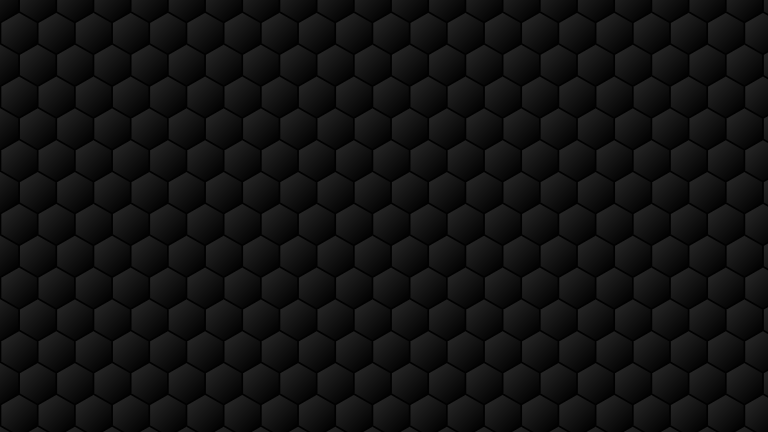
A WebGL 2 fragment shader for this pattern:

```glsl
#version 300 es
precision highp float;
// Dark honeycomb of hexagonal tiles, each shaded from upper left to lower right.

uniform vec2 u_resolution;
out vec4 fragColor;

// Lengths in canvas heights
const float TILE_WIDTH = 0.0861;             // spacing of tiles along a row
const float ROW_PITCH = 0.0737;              // spacing of rows
const vec2 FIRST_CENTER = vec2(0.0442, 0.0389);

// Lengths in tile widths
const float GAP = 0.046;                     // groove between neighbours
const float SHADE_REACH = 0.56;              // half length of the gradient

const vec2 SHADE_DIR = vec2(0.7071, -0.7071);
const vec3 GROOVE_COLOR = vec3(0.003);
const vec3 LIGHT_COLOR = vec3(0.147);
const vec3 DARK_COLOR = vec3(0.002);

const float HALF_SQRT3 = 0.8660254;
const vec2 LATTICE = vec2(1.0, 2.0 * HALF_SQRT3);

// Offset from the nearest centre of a honeycomb of unit-wide cells
vec2 hexLocal(vec2 p) {
    vec2 a = p - LATTICE * round(p / LATTICE);
    vec2 s = p - 0.5 * LATTICE;
    vec2 b = s - LATTICE * round(s / LATTICE);
    return dot(a, a) < dot(b, b) ? a : b;
}

// Signed distance to a hexagon with a vertex on top
float hexDistance(vec2 p, float inradius) {
    p = abs(p);
    return max(p.x, dot(p, vec2(0.5, HALF_SQRT3))) - inradius;
}

void main() {
    vec2 uv = gl_FragCoord.xy / u_resolution.y;
    vec2 p = (uv - FIRST_CENTER) / vec2(TILE_WIDTH, ROW_PITCH / HALF_SQRT3);
    float pixel = 1.0 / (u_resolution.y * TILE_WIDTH);

    vec2 q = hexLocal(p);

    // Diagonal shading across the tile face
    float shade = clamp(0.5 + 0.5 * dot(q, SHADE_DIR) / SHADE_REACH, 0.0, 1.0);
    vec3 face = mix(LIGHT_COLOR, DARK_COLOR, shade);

    // Smooth tile edge against the groove
    float d = hexDistance(q, 0.5 - 0.5 * GAP);
    float coverage = clamp(0.5 - d / pixel, 0.0, 1.0);

    fragColor = vec4(mix(GROOVE_COLOR, face, coverage), 1.0);
}
```
